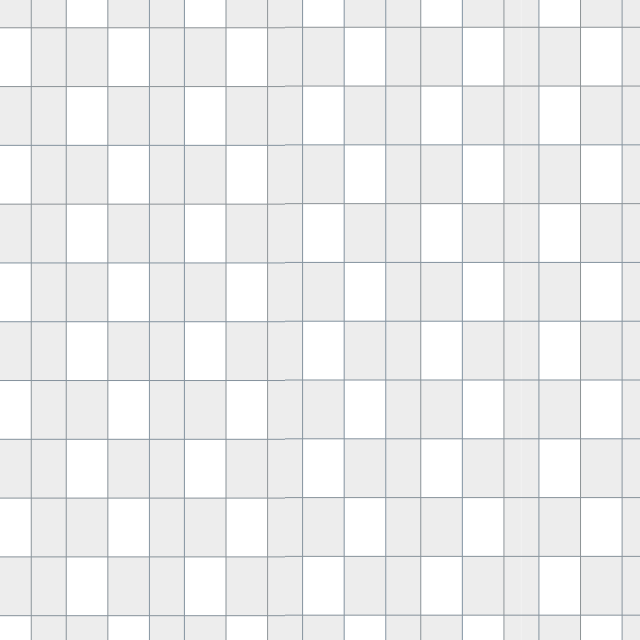
A three.js fragment shader for this pattern:

```glsl
varying vec2 vUv;

float hash(float n) {
  return fract(sin(n * 12.9898) * 43758.5453);
}

// Antialiased coverage of a thin line at the given distance
float lineCoverage(float dist, float pixel) {
  return clamp((0.0008 - dist) / pixel + 0.5, 0.0, 1.0);
}

// Ink drifts between neutral grey and slate blue from line to line
vec3 lineInk(float id) {
  return mix(vec3(0.56, 0.58, 0.59), vec3(0.51, 0.58, 0.64), hash(id));
}

float band(float x, float start, float end, float pixel) {
  return clamp((x - start) / pixel + 0.5, 0.0, 1.0)
       * clamp((end - x) / pixel + 0.5, 0.0, 1.0);
}

void main() {
  vec2 pixel = fwidth(vUv);

  // Each column group holds one narrow and two wide cells
  float groupWidth = 0.18464;
  float fromStart = vUv.x - 0.0488;
  float group = floor(fromStart / groupWidth);
  float x = fromStart - group * groupWidth;

  // Rows sit slightly lower left of the vertical seam
  float y = vUv.y - 0.0388 + 0.0008 * (1.0 - step(0.4453, vUv.x));
  float rowHeight = 0.09186;
  float row = floor(y / rowHeight);

  // White cells alternate between the two wide columns
  float start = mix(0.0547, 0.1197, mod(row, 2.0));
  float white = band(x, start, start + 0.065, pixel.x);
  vec3 color = mix(vec3(0.929), vec3(1.0), white);

  // Faint pale join in one narrow column
  color += 0.02 * lineCoverage(abs(vUv.x - 0.8145), pixel.x);

  // Nearest vertical line within the group
  float edge = step(0.0273, x) + step(0.0872, x) + step(0.1522, x);
  float edgeX = 0.065 * edge - 0.0103 * min(edge, 1.0);
  float vertical = lineCoverage(abs(x - edgeX), pixel.x);
  color = mix(color, lineInk(group * 3.0 + edge + 7.0), vertical);

  // Nearest horizontal line
  float rowLine = floor(y / rowHeight + 0.5);
  float horizontal = lineCoverage(abs(y - rowLine * rowHeight), pixel.y);
  color = mix(color, lineInk(rowLine + 41.0), horizontal);

  gl_FragColor = vec4(color, 1.0);
}
```
